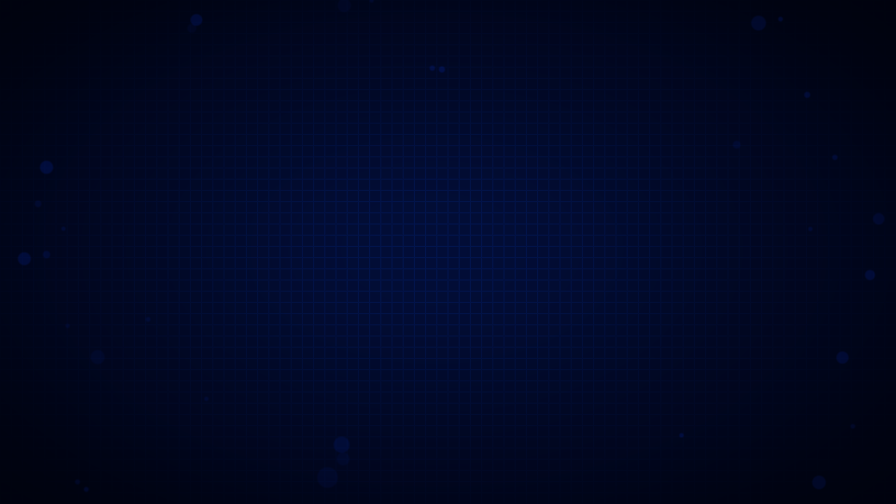
Give the GLSL for this background, as a Shadertoy shader.

```glsl
// Deep navy backdrop: a soft elliptical glow left of centre, a fine square
// grid that fades towards the borders, and faint discs scattered around the
// rim. Built from Gaussians, a folded grid and a loop of hashed discs.

const vec3  EDGE_COLOR   = vec3(0.000, 0.013, 0.082);
const vec3  GLOW_COLOR   = vec3(0.008, 0.052, 0.215);
const vec3  LINE_COLOR   = vec3(0.000, 0.036, 0.110);  // added light
const vec3  DISC_COLOR   = vec3(0.004, 0.038, 0.170);  // added light
const vec2  GLOW_CENTER  = vec2(0.485, 0.505);         // fraction of canvas
const vec2  GLOW_SPREAD  = vec2(0.370, 0.400);
const vec2  GRID_SPREAD  = vec2(0.360, 0.380);
const float GRID_ROWS    = 45.0;
const float LINE_WIDTH   = 0.0018;                     // fraction of height
const float VIGNETTE     = 0.35;
const int   DISC_COUNT   = 36;
const float DISC_MIN     = 0.004;                      // radii, of height
const float DISC_MAX     = 0.034;

float hash(float n) {
    return fract(sin(n * 12.9898) * 43758.5453);
}

float gaussian(vec2 offset, vec2 spread) {
    vec2 q = offset / spread;
    return exp(-dot(q, q));
}

// Antialiased grid coverage; lines thinner than a pixel dim instead of vanish.
float gridLines(vec2 p, float pixel) {
    vec2 cell = abs(fract(p * GRID_ROWS + 0.5) - 0.5) / GRID_ROWS;
    float width = max(LINE_WIDTH, pixel);
    vec2 cover = clamp((0.5 * (width + pixel) - cell) / pixel, 0.0, 1.0);
    return max(cover.x, cover.y) * LINE_WIDTH / width;
}

// Sum of soft discs kept outside the middle of the canvas.
float rimDiscs(vec2 p, float aspect, float pixel) {
    float light = 0.0;
    for (int i = 0; i < DISC_COUNT; i++) {
        float seed = float(i) * 7.31 + 3.7;
        vec2 dir = 2.0 * vec2(hash(seed), hash(seed + 1.3)) - 1.0;
        float rim = mix(0.5, 1.03, sqrt(hash(seed + 2.9)));
        dir *= rim / max(max(abs(dir.x), abs(dir.y)), 0.001);
        vec2 center = (0.5 + 0.5 * dir) * vec2(aspect, 1.0);

        float size = pow(hash(seed + 4.1), 2.5) * smoothstep(0.5, 0.95, rim);
        float radius = mix(DISC_MIN, DISC_MAX, size);
        float strength = mix(0.25, 0.9, hash(seed + 5.7)) * mix(1.0, 0.5, size);
        float soft = max(pixel, 0.0025);
        float d = length(p - center) - radius;
        light += strength * (1.0 - smoothstep(-soft, soft, d));
    }
    return light;
}

void mainImage(out vec4 fragColor, in vec2 fragCoord) {
    vec2 uv = fragCoord / iResolution.xy;
    vec2 p = fragCoord / iResolution.y;
    float aspect = iResolution.x / iResolution.y;
    float pixel = 1.0 / iResolution.y;
    vec2 offset = uv - GLOW_CENTER;

    // Background glow
    vec3 color = mix(EDGE_COLOR, GLOW_COLOR, gaussian(offset, GLOW_SPREAD));

    // Darker borders
    vec2 side = abs(2.0 * uv - 1.0);
    color *= 1.0 - VIGNETTE * smoothstep(0.85, 1.4, length(side));

    // Grid and discs
    color += LINE_COLOR * gridLines(p, pixel) * gaussian(offset, GRID_SPREAD);
    color += DISC_COLOR * rimDiscs(p, aspect, pixel);

    fragColor = vec4(color, 1.0);
}
```
